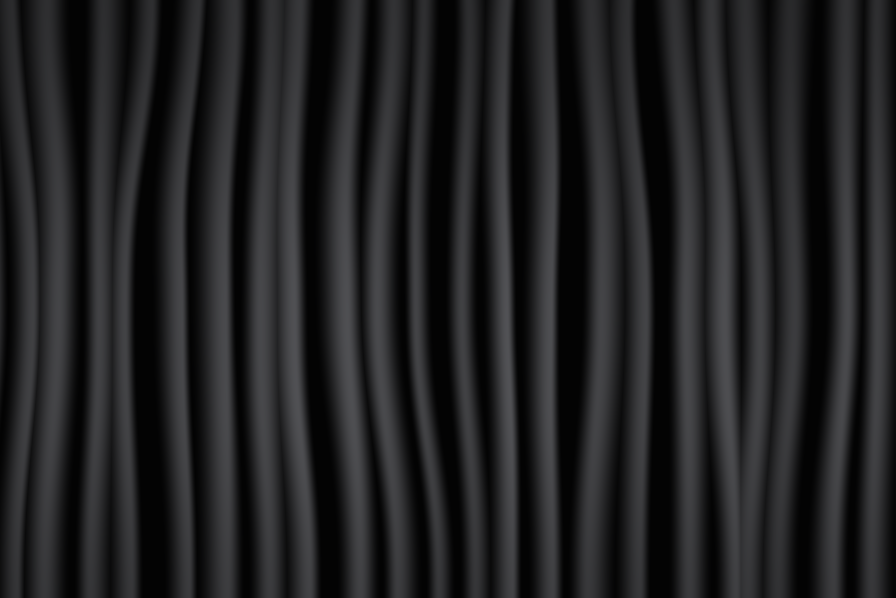
This texture is drawn by a WebGL 1 fragment shader. Its source:

```glsl
precision highp float;

uniform vec2 u_resolution;

#define FOLDS 22.0
#define SWAY 0.62
#define SPACING_JITTER 0.36
#define WIDTH_MIN 0.80
#define WIDTH_MAX 1.26
#define SHEEN_MIN 0.245
#define SHEEN_MAX 0.315
#define SHADOW_LEVEL 0.010
#define CLOTH_TINT vec3(0.985, 0.99, 1.03)

float hash(vec2 p) {
    vec3 q = fract(vec3(p.xyx) * 0.1031);
    q += dot(q, q.yzx + 33.33);
    return fract((q.x + q.y) * q.z);
}

float noise(vec2 p) {
    vec2 cell = floor(p);
    vec2 f = fract(p);
    f = f * f * f * (f * (f * 6.0 - 15.0) + 10.0);
    float low = mix(hash(cell), hash(cell + vec2(1.0, 0.0)), f.x);
    float high = mix(hash(cell + vec2(0.0, 1.0)), hash(cell + 1.0), f.x);
    return mix(low, high, f.y);
}

// Brightness of one hanging fold; x is measured in fold spacings
float fold(float x, float y, float id) {
    float seed = id + 40.0;

    // Neighbours lean together, with a smaller sway of their own
    float lean = noise(vec2(seed * 0.37, y * 1.9 + 7.0)) - 0.5;
    float own = noise(vec2(seed * 5.0 + 0.5, y * 2.3 + 19.0)) - 0.5;
    float jitter = hash(vec2(seed, 3.0)) - 0.5;
    float center = id + 0.58 + jitter * SPACING_JITTER
                 + SWAY * (1.5 * lean + 0.7 * own);

    // Unequal flanks: a long soft slope and a short steep one
    float width = mix(WIDTH_MIN, WIDTH_MAX, hash(vec2(seed, 11.0)));
    width *= 0.85 + 0.3 * noise(vec2(seed * 3.0, y * 2.0 + 31.0));
    float skew = mix(0.36, 0.80, hash(vec2(seed, 17.0)));
    skew += 0.16 * (noise(vec2(seed * 2.0, y * 1.7 + 53.0)) - 0.5);

    float d = x - center;
    float rise = smoothstep(-width * skew, 0.0, d);
    float fall = 1.0 - smoothstep(0.0, width * (1.0 - skew), d);
    float sheen = mix(SHEEN_MIN, SHEEN_MAX, hash(vec2(seed, 23.0)));
    return sheen * rise * fall;
}

// Light is strongest below the middle and fades to the borders
float stageLight(vec2 uv) {
    float top = 1.0 - 0.34 * smoothstep(0.45, 1.05, uv.y);
    float bottom = mix(0.80, 1.0, smoothstep(-0.05, 0.35, uv.y));
    float side = 1.0 - 0.16 * pow(abs(uv.x * 2.0 - 1.0), 2.5);
    return top * bottom * side;
}

void main() {
    vec2 uv = gl_FragCoord.xy / u_resolution;
    float x = uv.x * FOLDS;
    float nearest = floor(x);

    // The foremost fold covers those beside it
    float cloth = 0.0;
    for (int i = -2; i <= 2; i++) {
        cloth = max(cloth, fold(x, uv.y, nearest + float(i)));
    }

    float shade = SHADOW_LEVEL + cloth * stageLight(uv);
    gl_FragColor = vec4(shade * CLOTH_TINT, 1.0);
}
```
